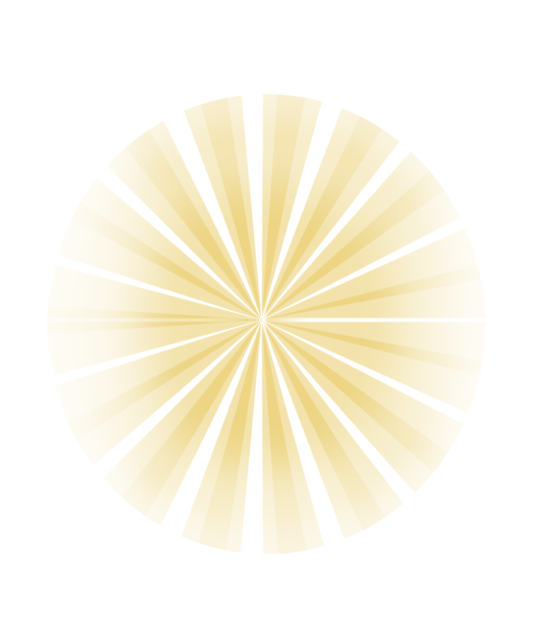
Write a WebGL 2 fragment shader that draws this background.

```glsl
#version 300 es
precision highp float;
// Pale gold sunburst: tapered rays fading inside a soft-rimmed oval on white.
uniform vec2 u_resolution;
out vec4 outColor;

// Angular centre and half width, in degrees, mirrored about the horizontal
const vec2 GAPS[7] = vec2[7](
  vec2(25.8, 1.5), vec2(50.4, 1.9), vec2(71.9, 2.65), vec2(92.4, 2.75),
  vec2(113.3, 2.9), vec2(137.2, 2.05), vec2(163.7, 1.35));
const vec2 BANDS[8] = vec2[8](
  vec2(12.4, 2.0), vec2(38.5, 3.1), vec2(61.0, 3.2), vec2(82.5, 3.5),
  vec2(102.3, 3.5), vec2(124.5, 3.9), vec2(149.5, 2.6), vec2(178.0, 1.8));

// Coverage of a wedge, softened by a constant width along its sides
float wedge(float angle, float radius, vec2 ray, float soft) {
  float d = radius * radians(abs(angle - ray.x) - ray.y);
  return 1.0 - smoothstep(-soft, soft, d);
}

void main() {
  vec2 p = (gl_FragCoord.xy - 0.5 * u_resolution) / u_resolution.y;
  float soft = max(0.0015, 0.8 / u_resolution.y);

  // Rays meet slightly left of the oval's centre
  vec2 q = p + vec2(0.013, 0.0);
  float radius = length(q);
  float angle = degrees(atan(abs(q.y), q.x + 1e-6));
  float gap = 0.0;
  float band = 0.0;
  for (int i = 0; i < 7; i++) gap = max(gap, wedge(angle, radius, GAPS[i], soft));
  for (int i = 0; i < 8; i++) band = max(band, wedge(angle, radius, BANDS[i], soft));

  // Thin white line to the right, fainter one to the left
  float line = 1.0 - smoothstep(0.0012, 0.0048, abs(q.y));
  gap = max(gap, line * smoothstep(0.0, 0.08, q.x));
  gap = max(gap, 0.3 * line * smoothstep(0.0, 0.08, -q.x));

  // Oval outline
  vec2 e = (p - vec2(-0.006, -0.0065)) / vec2(0.342, 0.3595);
  float rho = length(e);
  float oval = 1.0 - smoothstep(-soft, soft, (rho - 1.0) * 0.35);

  // Gold thins outward, most of all at the sides and the foot
  float fade = mix(1.0, 0.62, smoothstep(0.42, 0.78, rho));
  fade *= mix(1.0, 0.65, smoothstep(0.8, 1.0, rho));
  fade *= mix(1.0, 0.3, smoothstep(0.4, 0.95, abs(e.x - 0.07)));
  fade *= mix(1.0, 0.65, smoothstep(0.5, 0.9, -e.y));

  float ink = mix(0.7, 1.03, band) * fade * (1.0 - gap) * oval;

  // Small upright glint where the rays meet
  vec2 glint = (q - vec2(0.003, 0.0)) / vec2(0.005, 0.016);
  ink *= 1.0 - 0.85 * exp(-dot(glint, glint));

  outColor = vec4(1.0 - ink * vec3(0.07, 0.16, 0.47), 1.0);
}
```
